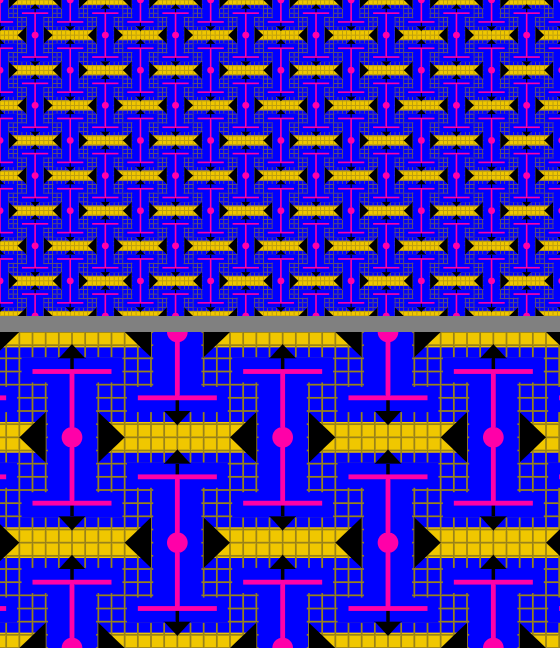
Top, the full canvas; bottom, a detail of the centre.
A WebGL 1 fragment shader for this pattern:

```glsl
precision highp float;

uniform vec2 u_resolution;

// Lengths are in units of 1/432 of the canvas height.
const float CANVAS_HEIGHT = 432.0;
const float PERIOD = 96.0;
const vec2 BAR_HALF = vec2(32.0, 7.0);
const float NOTCH_BASE = 36.0;
const float NOTCH_LENGTH = 12.0;
const float NOTCH_HALF = 11.5;
const float GRID_STEP = 6.0;
const float GRID_WIDTH = 0.8;
const vec2 GRID_BAND_HALF = vec2(37.0, 11.5);
const vec2 GRID_POST_HALF = vec2(7.0, 25.0);
const float GRID_POST_X = 30.0;
const float ROD_HALF = 30.0;
const float CAP_HALF = 18.0;
const float ROD_WIDTH = 2.2;
const float DOT_RADIUS = 4.7;
const float ARROW_BASE = 36.0;
const float ARROW_LENGTH = 6.5;
const float ARROW_HALF = 6.0;
const float STEM_WIDTH = 1.6;

const vec3 BLUE = vec3(0.0, 0.0, 1.0);
const vec3 YELLOW = vec3(0.94, 0.78, 0.0);
const vec3 OLIVE = vec3(0.60, 0.51, 0.10);
const vec3 PINK = vec3(1.0, 0.0, 0.66);
const vec3 BLACK = vec3(0.0);

float boxDistance(vec2 p, vec2 halfSize) {
  vec2 d = abs(p) - halfSize;
  return length(max(d, 0.0)) + min(max(d.x, d.y), 0.0);
}

// Isosceles triangle: base on x = 0, apex at x = len.
float triangleDistance(vec2 p, float len, float halfBase) {
  vec2 normal = normalize(vec2(halfBase, len));
  return max(-p.x, dot(vec2(p.x - len, abs(p.y)), normal));
}

// Share of the pixel covered by a shape at signed distance d.
float coverage(float d, float pixel) {
  return clamp(0.5 - d / pixel, 0.0, 1.0);
}

// Area coverage of a line, correct even when thinner than a pixel.
float lineCoverage(float d, float width, float pixel) {
  float low = max(d - 0.5 * pixel, -0.5 * width);
  float high = min(d + 0.5 * pixel, 0.5 * width);
  return clamp((high - low) / pixel, 0.0, 1.0);
}

vec2 repeatCentered(vec2 p) {
  return mod(p + 0.5 * PERIOD, PERIOD) - 0.5 * PERIOD;
}

float gridCoverage(vec2 p, float pixel) {
  vec2 d = abs(mod(p + 0.5 * GRID_STEP, GRID_STEP) - 0.5 * GRID_STEP);
  float lines = max(lineCoverage(d.x, GRID_WIDTH, pixel),
                    lineCoverage(d.y, GRID_WIDTH, pixel));
  float band = boxDistance(p, GRID_BAND_HALF);
  float posts = boxDistance(vec2(abs(p.x) - GRID_POST_X, p.y), GRID_POST_HALF);
  return lines * coverage(min(band, posts), pixel);
}

void main() {
  float pixel = CANVAS_HEIGHT / u_resolution.y;
  vec2 position = gl_FragCoord.xy * pixel;

  float bars = 0.0;
  float grid = 0.0;
  float dark = 0.0;
  float pink = 0.0;

  // Two interleaved lattices form the staggered rows.
  for (int i = 0; i < 2; i++) {
    vec2 shifted = position - 0.5 * PERIOD * float(i);

    // Notched bar with its grid.
    vec2 p = repeatCentered(shifted);
    bars = max(bars, coverage(boxDistance(p, BAR_HALF), pixel));
    grid = max(grid, gridCoverage(p, pixel));
    float notch = triangleDistance(vec2(NOTCH_BASE - abs(p.x), p.y),
                                   NOTCH_LENGTH, NOTCH_HALF);

    // Capped rod with a dot and an arrow at each end.
    vec2 q = repeatCentered(shifted - vec2(0.5 * PERIOD, 0.0));
    float arrow = triangleDistance(vec2(abs(q.y) - ARROW_BASE, q.x),
                                   ARROW_LENGTH, ARROW_HALF);
    float stem = lineCoverage(q.x, STEM_WIDTH, pixel)
               * step(ROD_HALF, abs(q.y)) * step(abs(q.y), ARROW_BASE);
    dark = max(dark, max(stem, coverage(min(notch, arrow), pixel)));

    float rod = lineCoverage(q.x, ROD_WIDTH, pixel)
              * coverage(abs(q.y) - ROD_HALF, pixel);
    float cap = lineCoverage(abs(q.y) - ROD_HALF, ROD_WIDTH, pixel)
              * coverage(abs(q.x) - CAP_HALF, pixel);
    float disc = coverage(length(q) - DOT_RADIUS, pixel);
    pink = max(pink, max(disc, max(rod, cap)));
  }

  // Layers from back to front.
  vec3 color = mix(BLUE, YELLOW, bars);
  color = mix(color, OLIVE, grid);
  color = mix(color, BLACK, dark);
  color = mix(color, PINK, pink);
  gl_FragColor = vec4(color, 1.0);
}
```
